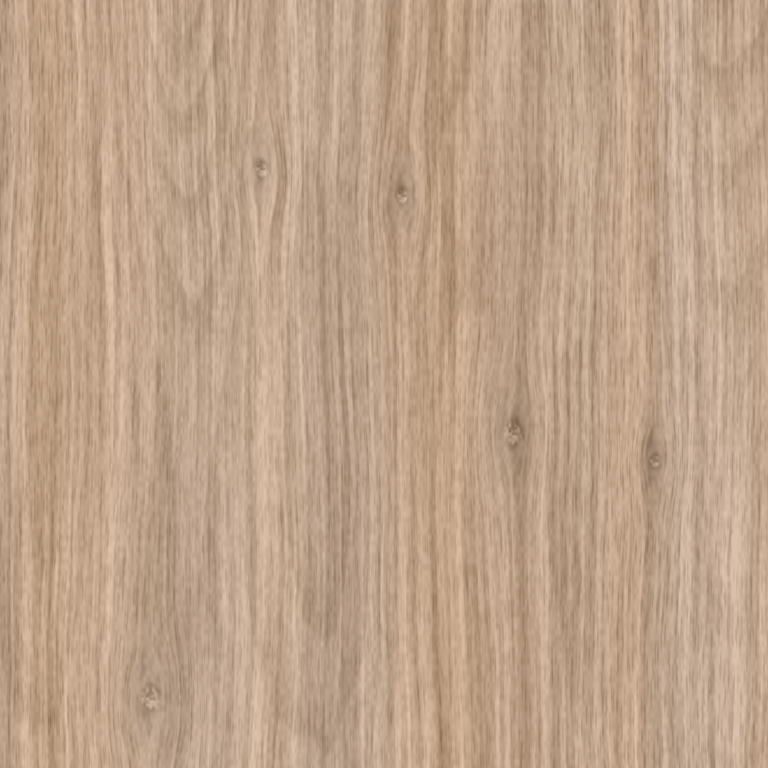
Reproduce this texture procedurally as a three.js fragment shader.

```glsl
varying vec2 vUv;

const vec3 DARK_WOOD = vec3(0.57, 0.46, 0.36);
const vec3 PALE_WOOD = vec3(0.845, 0.735, 0.64);
const vec3 GREY_SHIFT = vec3(-0.025, 0.0, 0.025);
const int KNOT_COUNT = 5;

float hash(vec2 p) {
  return fract(sin(dot(p, vec2(127.1, 311.7))) * 43758.55);
}

// Smooth value noise, centred on zero
float noise(vec2 p) {
  vec2 cell = floor(p);
  vec2 f = fract(p);
  f = f * f * (3.0 - 2.0 * f);
  float low = mix(hash(cell), hash(cell + vec2(1.0, 0.0)), f.x);
  float high = mix(hash(cell + vec2(0.0, 1.0)), hash(cell + vec2(1.0)), f.x);
  return mix(low, high, f.y) - 0.5;
}

// Cellular noise: distance to the nearest scattered point
float cellular(vec2 p) {
  vec2 cell = floor(p);
  float nearest = 2.0;
  for (int j = -1; j <= 1; j++) {
    for (int i = -1; i <= 1; i++) {
      vec2 id = cell + vec2(float(i), float(j));
      vec2 jitter = vec2(hash(id), hash(id + 57.3));
      nearest = min(nearest, length(p - id - jitter));
    }
  }
  return nearest;
}

// Dark dashes along the fibre, one per cell
float dashes(vec2 p, vec2 density, float radius) {
  return 1.0 - smoothstep(0.2 * radius, radius, cellular(p * density));
}

// Gentle sideways sway of the fibres
float sway(vec2 p) {
  return 0.005 * sin(p.y * 5.0 + p.x * 9.0)
       + 0.002 * sin(p.y * 11.0 - p.x * 17.0 + 2.0)
       + 0.0006 * sin(p.y * 29.0 + p.x * 40.0);
}

float bell(vec2 d, vec2 size) {
  vec2 q = d / size;
  return exp(-dot(q, q));
}

vec2 knotCentre(float i) {
  return vec2(0.1 + 0.8 * fract(0.3 + 0.41 * i), fract(0.78 + 0.655 * i));
}

// Tone of one knot: smudge, stem, broken rim and rough core
float knotTone(vec2 d, float size) {
  float wobble = 1.0 + 0.4 * noise(d * 70.0 + size * 40.0);
  float r = length(d / (size * vec2(0.012, 0.015))) * wobble;
  float core = 1.0 - smoothstep(0.5, 1.1, r);
  float rim = exp(-9.0 * (r - 0.9) * (r - 0.9)) * (0.7 + noise(d * 90.0 + 5.0));
  float smudge = bell(d, size * vec2(0.022, 0.04));
  float stem = bell(d, size * vec2(0.008, 0.085));
  float crackle = 0.9 * noise(d * 260.0) + 0.08 * sin(r * 12.0);
  return core * (crackle + 0.08) - 0.36 * rim - 0.14 * smudge - 0.16 * stem;
}

// Nested arches: thin dark contours of a stretched field
float growthLines(vec2 p, float count) {
  float field = noise(p * vec2(5.5, 0.8) + 3.7) + 0.03 * noise(p * vec2(40.0, 2.0));
  float phase = fract(field * count);
  return smoothstep(0.3, 0.9, phase) * (1.0 - smoothstep(0.9, 1.0, phase));
}

// Streaks from broad bands down to single fibres
float streaks(vec2 p) {
  return 0.2 * noise(p * vec2(13.0, 0.5))
       + 0.24 * noise(p * vec2(42.0, 0.9) + 11.0)
       + 0.34 * noise(p * vec2(115.0, 1.8) + 23.0)
       + 0.42 * noise(p * vec2(260.0, 4.0) + 31.0);
}

void main() {
  // Bend the fibres around the knots
  vec2 grain = vec2(vUv.x + sway(vUv), vUv.y);
  float knots = 0.0;
  float halo = 0.0;
  for (int i = 0; i < KNOT_COUNT; i++) {
    float id = float(i);
    float size = mix(0.7, 1.15, hash(vec2(id, 4.0)));
    vec2 d = vUv - knotCentre(id);
    grain.x -= 0.8 * d.x * bell(d, size * vec2(0.035, 0.075));
    knots += knotTone(d, size);
    halo += bell(d, size * vec2(0.025, 0.06));
  }

  // Layer the tone
  float figure = smoothstep(-0.25, 0.25, noise(grain * vec2(6.0, 0.9) + 70.0));
  float tone = 0.76 + streaks(grain) + knots;
  tone -= mix(0.06, 0.17, figure) * growthLines(grain, 15.0);
  tone -= mix(0.25, 0.17, figure) * dashes(grain, vec2(210.0, 17.0), 0.42);
  tone -= 0.2 * dashes(grain, vec2(55.0, 3.5), 0.16);
  tone += 0.24 * noise(vUv * vec2(330.0, 130.0));

  // Colour, with cooler bands and knots
  vec3 wood = mix(DARK_WOOD, PALE_WOOD, clamp(tone, -0.3, 1.08));
  float coolness = noise(grain * vec2(17.0, 0.6) + 90.0) + 0.5 * halo;
  gl_FragColor = vec4(wood + GREY_SHIFT * coolness, 1.0);
}
```
